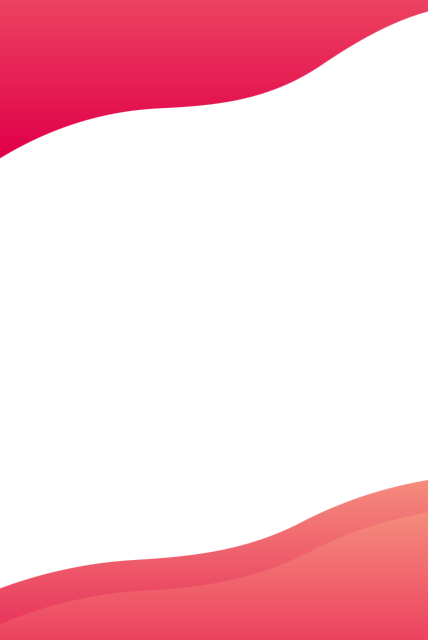
A Shadertoy shader for this background:

```glsl
// Draws a white page framed by a crimson wave above and two coral waves below.

// Cubic through two points (x, y, slope), evaluated at x.
float hermite(float x, vec3 a, vec3 b) {
    float width = b.x - a.x;
    float t = clamp((x - a.x) / width, 0.0, 1.0);
    float s = 1.0 - t;
    return s * s * (1.0 + 2.0 * t) * a.y + t * t * (1.0 + 2.0 * s) * b.y
         + width * t * s * (s * a.z - t * b.z);
}

// Smooth edge through four knots, each (x, y, slope).
float waveEdge(float x, vec3 a, vec3 b, vec3 c, vec3 d) {
    if (x < b.x) return hermite(x, a, b);
    if (x < c.x) return hermite(x, b, c);
    return hermite(x, c, d);
}

// Antialiased coverage where the signed distance is positive.
float cover(float d) {
    return clamp(0.5 + d / fwidth(d), 0.0, 1.0);
}

// Vertical blend between two heights.
vec3 gradient(float y, float y0, float y1, vec3 first, vec3 last) {
    return mix(first, last, clamp((y - y0) / (y1 - y0), 0.0, 1.0));
}

void mainImage(out vec4 fragColor, in vec2 fragCoord) {
    // x runs 0 to 1, y runs 0 to 1.5 downward from the top
    vec2 p = fragCoord / iResolution.xy;
    p.y = 1.5 * (1.0 - p.y);

    vec3 coral = vec3(0.96, 0.55, 0.49);
    vec3 rose = vec3(0.925, 0.26, 0.375);
    vec3 crimson = vec3(0.88, 0.0, 0.29);
    vec3 color = vec3(1.0);

    // Upper wave
    float topEdge = waveEdge(p.x, vec3(0.0, 0.371, -0.61), vec3(0.371, 0.254, -0.05),
                             vec3(0.752, 0.152, -0.68), vec3(1.0, 0.027, -0.27));
    color = mix(color, gradient(p.y, 0.0, 0.36, rose, crimson), cover(topEdge - p.y));

    // Lower back wave
    float backEdge = waveEdge(p.x, vec3(0.0, 1.379, -0.37), vec3(0.3125, 1.3125, -0.06),
                              vec3(0.703, 1.2246, -0.52), vec3(1.0, 1.125, -0.17));
    vec3 backColor = gradient(p.y, 1.125, 1.465, coral, vec3(0.91, 0.21, 0.36));
    color = mix(color, backColor, cover(p.y - backEdge));

    // Lower front wave
    float frontEdge = waveEdge(p.x, vec3(0.0, 1.463, -0.43), vec3(0.342, 1.384, -0.05),
                               vec3(0.732, 1.289, -0.53), vec3(1.0, 1.201, -0.19));
    color = mix(color, gradient(p.y, 1.2, 1.5, coral, rose), cover(p.y - frontEdge));

    fragColor = vec4(color, 1.0);
}
```
